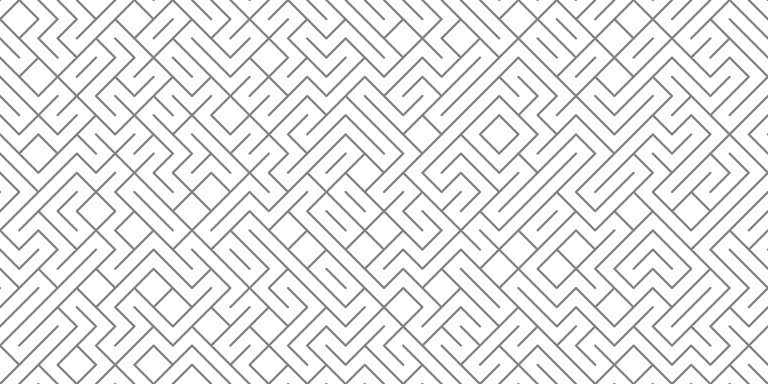
A WebGL 1 fragment shader for this pattern:

```glsl
precision highp float;
// Draws a maze of thin grey diagonal strokes, one randomly leaning stroke per square cell.

uniform vec2 u_resolution;

const float ROWS = 20.0;          // cells over the canvas height
const float LINE_WIDTH = 0.113;   // stroke width in cells
const float RISING_SHARE = 0.5;   // share of strokes leaning to the right
const float SEED = 7.0;
const vec3 PAPER = vec3(1.0);
const vec3 INK = vec3(0.49);

float hash(vec2 cell) {
  vec2 p = fract((cell + SEED) * vec2(0.1031, 0.1137));
  p += dot(p, p.yx + 33.33);
  return fract((p.x + p.y) * p.x * 57.31);
}

// Distance from p to a round-ended diagonal through the centre of a unit cell.
float strokeDistance(vec2 p, float lean) {
  vec2 halfStroke = vec2(0.5 * lean, 0.5);
  float along = clamp(dot(p, halfStroke) / dot(halfStroke, halfStroke), -1.0, 1.0);
  return length(p - along * halfStroke);
}

void main() {
  float pixel = ROWS / u_resolution.y;
  vec2 p = gl_FragCoord.xy * pixel;
  vec2 cell = floor(p);

  // Nearest stroke, with neighbours included so that round ends cross cell borders.
  float nearest = 1.0;
  for (int y = -1; y <= 1; y++) {
    for (int x = -1; x <= 1; x++) {
      vec2 neighbour = cell + vec2(float(x), float(y));
      float lean = hash(neighbour) < RISING_SHARE ? 1.0 : -1.0;
      nearest = min(nearest, strokeDistance(p - neighbour - 0.5, lean));
    }
  }

  // Edge smoothed over one pixel.
  float coverage = clamp((0.5 * LINE_WIDTH - nearest) / pixel + 0.5, 0.0, 1.0);
  gl_FragColor = vec4(mix(PAPER, INK, coverage), 1.0);
}
```
